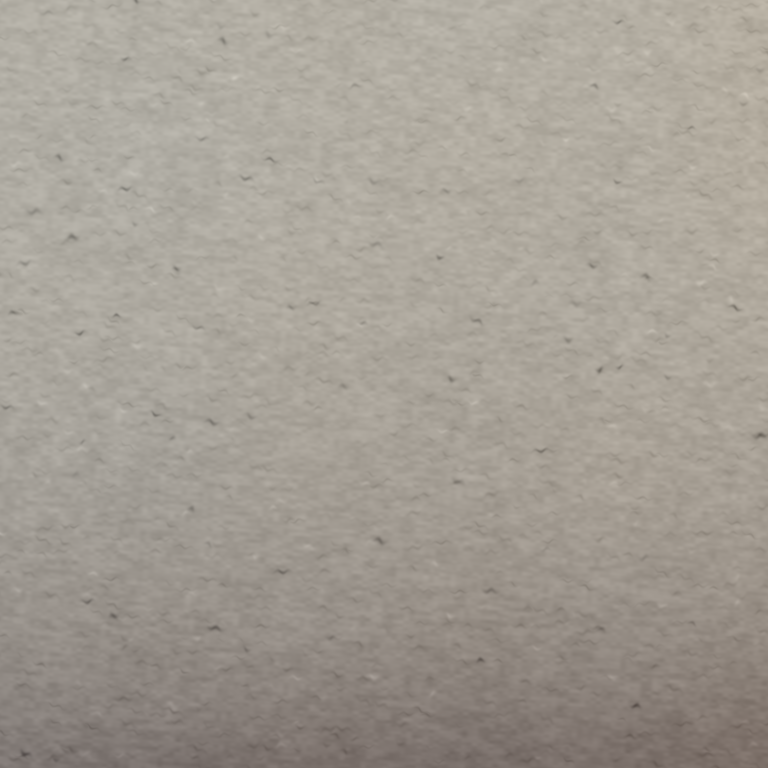
Reproduce this texture procedurally as a Shadertoy shader.

```glsl
#define PAPER_TOP vec3(0.711, 0.693, 0.650)
#define PAPER_BOTTOM vec3(0.480, 0.440, 0.420)
#define WARM_TINT vec3(0.014, 0.000, -0.014)
#define SHADE_HEIGHT 0.29
#define GRAIN_CONTRAST 0.050
#define MOTTLE_CONTRAST 0.022
#define DARK_FLECK 0.20
#define FAINT_FLECK 0.065
#define LIGHT_FLECK 0.070
#define FIBRE_TILT -0.14

float hash(vec2 p) {
    vec3 q = fract(p.xyx * vec3(0.1031, 0.1030, 0.0973));
    q += dot(q, q.yzx + 33.33);
    return fract((q.x + q.y) * q.z);
}

float noise(vec2 p) {
    vec2 cell = floor(p), f = fract(p);
    f = f * f * (3.0 - 2.0 * f);
    float low = mix(hash(cell), hash(cell + vec2(1, 0)), f.x);
    float high = mix(hash(cell + vec2(0, 1)), hash(cell + vec2(1, 1)), f.x);
    return mix(low, high, f.y);
}

vec2 rotate(vec2 p, float angle) {
    float c = cos(angle), s = sin(angle);
    return vec2(c * p.x + s * p.y, c * p.y - s * p.x);
}

// Soft elongated specks, one candidate per grid cell
float flecks(vec2 p, float cells, float density, vec2 size, float seed) {
    vec2 home = floor(p * cells);
    float cover = 0.0;
    for (int y = -1; y <= 1; y++)
    for (int x = -1; x <= 1; x++) {
        vec2 cell = home + vec2(x, y);
        vec2 key = cell + seed;
        if (hash(key) > density) continue;
        vec2 jitter = vec2(hash(key + 17.3), hash(key + 41.7));
        float angle = FIBRE_TILT + 0.7 * (hash(key + 73.1) - 0.5);
        vec2 d = rotate(p - (cell + jitter) / cells, angle);
        d.y += 0.0015 * sin(d.x * 420.0 + 6.3 * jitter.y);
        vec2 radius = size * mix(vec2(0.55, 0.7), vec2(1.4, 1.2), vec2(hash(key + 97.9), jitter.x));
        float strength = mix(0.35, 1.0, hash(key + 131.3));
        cover = max(cover, strength * exp(-dot(d / radius, d / radius)));
    }
    return cover;
}

void mainImage(out vec4 fragColor, in vec2 fragCoord) {
    vec2 uv = fragCoord / iResolution.xy;
    vec2 p = fragCoord / iResolution.y;

    // Broad shading: darker at the foot, cool left and warm right
    float cloud = noise(p * 3.5 + 5.0) - 0.5;
    float height = max(uv.y + 0.035 * cloud - 0.05 * (uv.x - 0.5) * (1.0 - uv.y), 0.0);
    vec3 color = mix(PAPER_BOTTOM, PAPER_TOP, 1.0 - exp(-height / SHADE_HEIGHT));
    color += WARM_TINT * (uv.x - 0.5 + 0.4 * (noise(p * 5.0 + 31.0) - 0.5));

    // Pulp grain stretched along the fibres
    vec2 q = rotate(p, 0.5 * FIBRE_TILT);
    float grain = noise(q * vec2(65.0, 150.0)) - 0.5;
    grain += 0.8 * (noise(q * vec2(140.0, 230.0) + 60.0) - 0.5);
    color += GRAIN_CONTRAST * grain;
    color += MOTTLE_CONTRAST * (noise(q * vec2(24.0, 38.0) + 90.0) - 0.5);

    // Scattered dark, faint and pale fibres
    color -= DARK_FLECK * flecks(p, 20.0, 0.20, vec2(0.0065, 0.0030), 11.0) * vec3(1.0, 0.98, 0.94);
    color -= FAINT_FLECK * flecks(p, 42.0, 0.45, vec2(0.0085, 0.0024), 211.0);
    color += LIGHT_FLECK * flecks(p, 26.0, 0.22, vec2(0.0060, 0.0032), 311.0);

    fragColor = vec4(clamp(color, 0.0, 1.0), 1.0);
}
```
